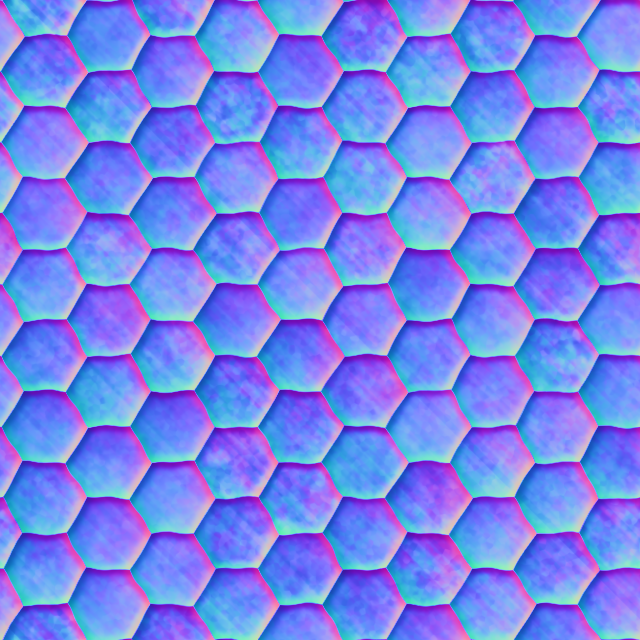
Reproduce this texture map procedurally as a WebGL 2 fragment shader.

```glsl
#version 300 es
precision highp float;
// Tangent-space normal map of worn, domed hexagonal tiles in offset columns.
// Each tile sums bevel slopes from its six sides, a dome, a random tilt and
// smooth cellular roughness; the total slope is then packed as a colour.

uniform vec2 u_resolution;
out vec4 fragColor;

const vec2  GRID = vec2(10.0, 9.0);        // columns and rows per canvas
const float COLUMN_SHIFT = 0.70;           // centre of the first column
const float COLUMN_STEP = 0.866;           // column pitch in tile heights
const float SEAM = 0.013;                  // flat gap between tiles
const vec2  BEVEL_WIDTH = vec2(0.085, 0.072);   // shaded side, lit side
const vec2  BEVEL_SLOPE = vec2(0.72, 1.65);     // shaded side, lit side
const vec2  LEAN = vec2(0.45, 0.89);       // direction of the steepest sides
const float SHOULDER_SLOPE = 0.26;         // soft falloff inside the bevel
const float SHOULDER_WIDTH = 0.11;
const float DOME = 0.55;
const float TILT = 0.20;
const vec2  BIAS = vec2(-0.09, -0.09);
const vec2  ROUGHNESS = vec2(0.55, 1.35);  // smoothest and roughest tile
const float WARP = 0.016;
const float TAU = 6.2831853;

vec2 hash22(vec2 p) {
    vec3 h = fract(p.xyx * vec3(0.1031, 0.1030, 0.0973));
    h += dot(h, h.yzx + 33.33);
    return fract((h.xx + h.yz) * h.zy);
}

// Blends a random slope held by each nearby feature point; wraps at the edges.
vec2 cellularSlope(vec2 uv, vec2 frequency) {
    vec2 p = uv * frequency;
    vec2 base = floor(p);
    vec2 total = vec2(0.0);
    float weightSum = 0.0;
    for (int y = -1; y <= 1; y++) {
        for (int x = -1; x <= 1; x++) {
            vec2 cell = base + vec2(x, y);
            vec2 key = mod(cell, frequency);
            vec2 offset = cell + hash22(key) - p;
            float weight = exp(-6.0 * dot(offset, offset));
            total += weight * (hash22(key + 71.7) * 2.0 - 1.0);
            weightSum += weight;
        }
    }
    return total / weightSum;
}

// Offset from the nearest tile centre (xy) and the wrapped tile index (zw).
vec4 hexTile(vec2 grid) {
    vec2 evenId = vec2(2.0 * round(grid.x * 0.5), round(grid.y));
    vec2 oddId = vec2(2.0 * floor(grid.x * 0.5) + 1.0, floor(grid.y) + 0.5);
    vec2 stretch = vec2(COLUMN_STEP, 1.0);
    vec2 a = (grid - evenId) * stretch;
    vec2 b = (grid - oddId) * stretch;
    bool useEven = dot(a, a) < dot(b, b);
    return vec4(useEven ? a : b, mod(useEven ? evenId : oddId, GRID));
}

void main() {
    vec2 uv = gl_FragCoord.xy / u_resolution;

    // Slightly uneven tile outlines from layered periodic sines
    vec2 wave = sin(TAU * (uv.yx * vec2(7.0, 8.0) + uv * vec2(3.0, -2.0)))
              + 0.6 * sin(TAU * (uv.yx * vec2(17.0, 19.0) - uv * vec2(11.0, 7.0)));
    vec4 tile = hexTile(uv * GRID - vec2(COLUMN_SHIFT, 0.0) + WARP * wave);
    vec2 q = tile.xy;
    vec2 id = tile.zw;
    vec2 tileRandom = hash22(id * 2.0 + 5.3);
    vec2 tiltRandom = hash22(id * 2.0 + 47.1) * 2.0 - 1.0;

    // Bevels on the six sides, each worn by a different amount
    vec2 slope = vec2(0.0);
    float edge = 1.0;
    for (int i = 0; i < 6; i++) {
        float angle = TAU * (float(i) + 0.5) / 6.0;
        vec2 outward = vec2(cos(angle), sin(angle));
        float d = 0.5 - dot(q, outward);
        float lit = 0.5 + 0.5 * dot(outward, LEAN);
        float wear = mix(0.5, 1.25, hash22(id * 2.0 + float(i) * 23.0 + 9.0).x);
        float reach = max(d, 0.0) / mix(BEVEL_WIDTH.x, BEVEL_WIDTH.y, lit);
        float bevel = mix(BEVEL_SLOPE.x, BEVEL_SLOPE.y, lit) * wear * exp(-reach * reach);
        slope += outward * (bevel + SHOULDER_SLOPE * exp(-max(d, 0.0) / SHOULDER_WIDTH));
        edge = min(edge, d);
    }

    // Dome and tilt of the whole tile, flattened at the seam
    slope += q * DOME * mix(0.5, 1.5, tileRandom.x) + TILT * tiltRandom;
    float pixel = GRID.y / u_resolution.y;
    slope *= smoothstep(0.0, max(SEAM, pixel), edge);

    // Dents, chips, diagonal scuffs and fine grain
    vec2 rough = 0.20 * cellularSlope(uv, vec2(26.0))
               + 0.17 * cellularSlope(uv, vec2(58.0))
               + 0.13 * cellularSlope(uv + uv.yx, vec2(34.0, 90.0))
               + 0.14 * cellularSlope(uv, vec2(128.0));
    slope += rough * mix(ROUGHNESS.x, ROUGHNESS.y, tileRandom.y * tileRandom.y) + BIAS;

    // Pack the unit normal, with green pointing down the canvas
    vec3 normal = normalize(vec3(slope.x, -slope.y, 1.0));
    fragColor = vec4(0.5 + 0.5 * normal, 1.0);
}
```
